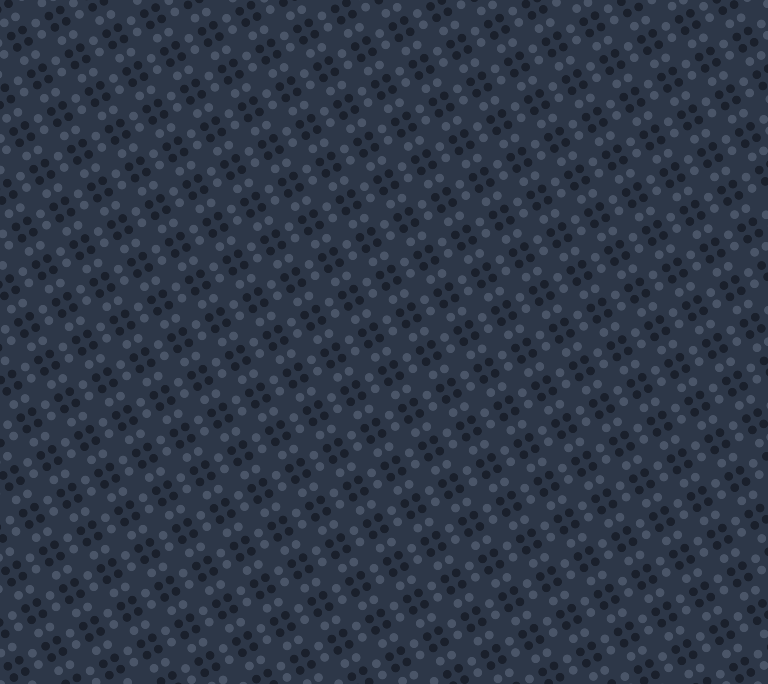
Reproduce this pattern procedurally as a Shadertoy shader.

```glsl
const float CELL_SIZE = 0.0624;               // repeat length, in canvas heights
const float TILT = radians(28.0);             // counter-clockwise turn of the lattice
const vec2 LATTICE_ORIGIN = vec2(0.0068, 0.0940); // one dark cluster, from canvas centre
const float DOT_RADIUS = 0.102;               // in cells
const float DOT_OFFSET = 0.15;                // half the spacing of neighbouring dots, in cells
const vec3 BASE_COLOR = vec3(0.176, 0.216, 0.282);
const vec3 DARK_COLOR = vec3(0.102, 0.125, 0.173);
const vec3 LIGHT_COLOR = vec3(0.290, 0.333, 0.408);

mat2 rotation(float angle) {
    float c = cos(angle), s = sin(angle);
    return mat2(c, s, -s, c);
}

float dotCoverage(vec2 offset, float pixel) {
    float dist = length(offset) - DOT_RADIUS;
    return 1.0 - smoothstep(-0.5 * pixel, 0.5 * pixel, dist);
}

void mainImage(out vec4 fragColor, in vec2 fragCoord) {
    vec2 canvas = (fragCoord - 0.5 * iResolution.xy) / iResolution.y;
    float pixel = 1.0 / (iResolution.y * CELL_SIZE);

    // Tilted square lattice, folded into one quadrant of a cell
    vec2 lattice = rotation(-TILT) * (canvas - LATTICE_ORIGIN) / CELL_SIZE;
    vec2 folded = abs(fract(lattice + 0.5) - 0.5);

    // Four dark dots around the cell centre
    float dark = dotCoverage(folded - DOT_OFFSET, pixel);

    // A pair of light dots along each cell edge
    float light = max(dotCoverage(folded - vec2(0.5, DOT_OFFSET), pixel),
                      dotCoverage(folded - vec2(DOT_OFFSET, 0.5), pixel));

    vec3 color = mix(BASE_COLOR, LIGHT_COLOR, light);
    color = mix(color, DARK_COLOR, dark);
    fragColor = vec4(color, 1.0);
}
```
